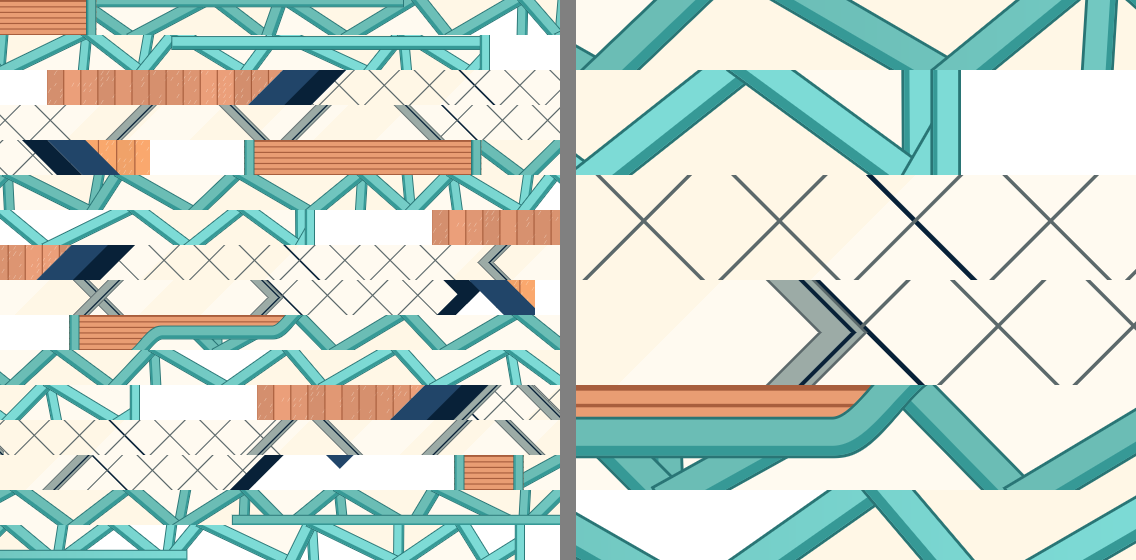
Left: the whole. Right: its middle third, enlarged.
Write a Shadertoy shader that draws this pattern.

```glsl
// A long ribbon of boards, teal truss, planks, navy bands and wire lattice,
// wrapped over sixteen strips and painted back to front with distances.

const float WIDTH = 768., ROWS = 16., STRIP = 48., PERIOD = 3600., START = 193.;
const float TRUSS_END = 1633., PLANK_START = 1793., RIBBON_END = 3471.;
const float PITCH = 76., RADIUS = 9.5, WIRE_PITCH = 62., DIAG = .707;
const vec3 WHITE = vec3(1), CREAM = vec3(1, .98, .94), WARM = vec3(1, .967, .9);
const vec3 TEAL = vec3(.42, .74, .71), AQUA = vec3(.49, .86, .84);
const vec3 SHADE = vec3(.21, .6, .59), OUTLINE = vec3(.16, .46, .46);
const vec3 TIMBER = vec3(.89, .6, .46), ORANGE = vec3(.98, .66, .43), GROOVE = vec3(.66, .37, .24);
const vec3 NAVY = vec3(.13, .27, .41), NIGHT = vec3(.03, .13, .22);
const vec3 STEEL = vec3(.61, .67, .65), WIRE = vec3(.36, .41, .42);
const vec4 BOARD_END = vec4(325, 325, 325, 95);  // one value per period
const vec3 NAVY_START = vec3(2069, 2019, 1976);
const vec4 BRACES[3] = vec4[3](vec4(2677, 2832, 2917, 3072),
    vec4(2645, 2872, 2872, 3105), vec4(2584, 2674, 2824, 2924));

float px;  // output pixel in design units
int turn;  // period index
vec3 col;  // painted colour

float hash(float n) { return fract(sin(n * 12.99 + 4.1) * 43758.5); }
float between(float x, float lo, float hi) { return max(lo - x, x - hi); }
void paint(vec3 ink, float d) { col = mix(col, ink, clamp(.5 - d / px, 0., 1.)); }

// Outlined bar, shaded on its lower side
void bar(float side, float d, vec3 face) {
    paint(OUTLINE, d);
    paint(face, d + 1.3);
    paint(SHADE, max(d + 1.3, RADIUS * .4 - side));
}
void beam(vec2 p, vec2 a, vec2 b, float radius, vec3 face) {
    vec2 t = normalize(b - a), n = vec2(-t.y, t.x);
    if (n.y < 0.) n = -n;
    float side = dot(p - a, n), along = dot(p - a, t);
    bar(side, max(abs(side) - radius, between(along, -4., length(b - a) + 4.)), face);
}
void post(vec2 p, float x, vec3 face) { beam(p, vec2(x, -9), vec2(x, 57), 7., face); }

// Jittered zigzag with struts and chords
vec2 node(float i, float seed) {
    return vec2((i + .75 * hash(i + seed) - .37) * PITCH, mod(i, 2.) < .5 ? -5. : STRIP + 5.);
}
void truss(vec2 p) {
    float seed = float(turn) * 57. + 3., first = floor(p.x / PITCH) - 3.;
    vec3 face = mix(TEAL, AQUA, smoothstep(700., 1250., p.x));
    for (float i = first; i < first + 7.; i++) {
        vec2 a = node(i, seed), b = node(i + 1., seed);
        vec3 panel = hash(i + seed + 9.) > .55 ? WARM : CREAM;
        if (a.x > 750. && hash(i + seed + 21.) > .6) panel = WHITE;
        paint(panel, mix(a.x, b.x, (p.y - a.y) / (b.y - a.y)) - p.x);
        if (hash(i + seed + 31.) > .62)
            beam(p, b, vec2(b.x + 18. * hash(i + seed + 5.) - 6., a.y), 7.5, face);
        beam(p, a, b, RADIUS, face);
    }
    if (turn == 0) beam(p, vec2(313, 2), vec2(743, 2), 8., face);
    if (turn == 0) beam(p, vec2(1200, 11), vec2(TRUSS_END, 11), RADIUS, face);
    if (turn == 3) beam(p, vec2(467, 42), vec2(1166, 42), 8., face);
    post(p, TRUSS_END - 7., face);
}

// Boards between posts, or above a curved rail
float railY(float x) { return 60. - 36. * (smoothstep(78., 128., x) + smoothstep(278., 328., x)); }
void boards(vec2 p) {
    float end = BOARD_END[turn], slope = railY(p.x + .5) - railY(p.x - .5);
    float rail = (p.y - railY(p.x)) / sqrt(1. + slope * slope);
    float d = max(between(p.x, 0., end), turn == 2 ? rail : -99.);
    paint(mix(TIMBER, ORANGE, .25), d);
    paint(GROOVE, max(d, min(abs(mod(p.y + 2., 7.6) - 3.8) - .8, p.y - 1.5)));
    post(p, 7., TEAL);
    if (turn == 2) bar(rail, max(abs(rail) - RADIUS, between(p.x, 70., 335.)), TEAL);
    else post(p, end - 7., TEAL);
}

// Upright planks with pale scratches
void planks(vec2 p, vec3 base, float pitch, float d) {
    float x = p.x / pitch, h = hash(dot(floor(p / 8.), vec2(1, 37)));
    vec2 q = mod(p, 8.) - 4.;
    vec3 wood = base * (.93 + .11 * hash(floor(x)));
    paint(wood, d);
    float scratch = max(abs(q.x + .6 * q.y) - .5, abs(q.y) - 3. * h);
    if (h > .6) paint(mix(wood, CREAM, .35), max(d, scratch));
    paint(GROOVE, max(d, abs(fract(x + .5) - .5) * pitch - .8));
}

// Crossed wires, then steel braces
void lattice(vec2 p) {
    for (float s = -1.; s < 2.; s += 2.) {
        float x = (p.x - 2256. + s * (p.y - 21.)) / WIRE_PITCH + .5;
        float heavy = step(.82, hash(floor(x) + s * 13.));
        float d = abs(fract(x) - .5) * WIRE_PITCH * DIAG - .8 - .3 * heavy;
        if (p.x < 2600. || p.x > 3095.) paint(mix(WIRE, NIGHT, heavy), d);
    }
    if (turn == 2 && (p.x > 3120. || abs(p.x - 2372.) < 157.)) return;
    if (turn == 2) p.x = mod(p.x - 2050., 488.) + 2540.;
    for (int i = 0; i < 4; i++) {
        float s = i % 2 == 0 ? 1. : -1., y = p.y - .5 * STRIP;
        if (turn == 1 && i % 3 == 0) { y = abs(y) - 10.; s = -s; }
        float side = (p.x - BRACES[turn][i] + s * y) * DIAG;
        paint(WIRE, abs(side) - 8.);
        paint(STEEL, abs(side) - 6.8);
        paint(NIGHT, abs(side - 3.5) - .9);
    }
}

// Navy bands at the far end
void endBands(vec2 p) {
    float rise = p.x + p.y - (turn == 1 ? 3410. : 3366.);
    float fall = p.x - p.y - (turn == 1 ? 3380. : 3330.);
    if (turn > 0) paint(WHITE, turn == 1 ? max(-rise, fall) : -rise);
    if (turn > 0) paint(NIGHT, between(rise, -26., 0.) * DIAG);
    if (turn == 2) { paint(NAVY, (abs(p.x - 3443.) + p.y - 19.) * DIAG); return; }
    paint(NIGHT, max(between(fall, -35., 0.), turn == 1 ? rise : -99.) * DIAG);
    planks(p, ORANGE, 25., 50. - fall);
    paint(NAVY, between(fall, 0., 52.) * DIAG);
}

void mainImage(out vec4 fragColor, in vec2 fragCoord) {
    vec2 uv = fragCoord / iResolution.xy;
    px = WIDTH / iResolution.y;
    float row = (1. - uv.y) * ROWS, ribbon = (floor(row) + uv.x) * WIDTH + START;
    turn = int(ribbon / PERIOD);
    vec2 p = vec2(mod(ribbon, PERIOD), fract(row) * STRIP);
    col = hash(floor((p.x + p.y) / 85.)) > .6 ? WARM : CREAM;
    if (p.x < TRUSS_END) { truss(p); boards(p); }
    else if (p.x < PLANK_START || p.x > RIBBON_END) col = WHITE;
    else {
        lattice(p);
        float lead = p.x + p.y - STRIP - NAVY_START[turn];
        planks(p - vec2(PLANK_START, 0), TIMBER, 23.4, lead);
        paint(NAVY, between(lead, 0., 52.) * DIAG);
        paint(NIGHT, between(lead, 50., 87.) * DIAG);
        endBands(p);
    }
    fragColor = vec4(col, 1);
}
```
